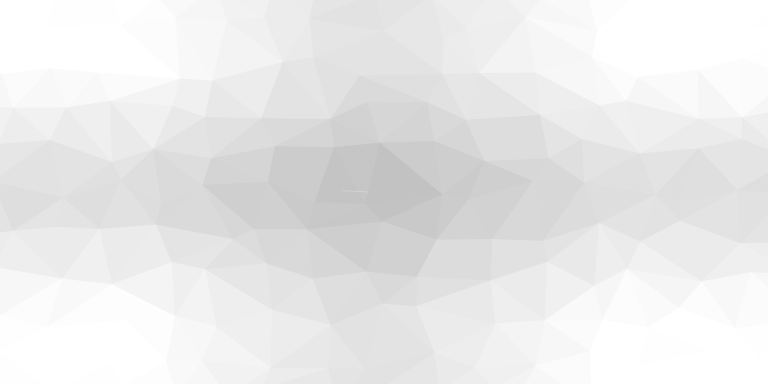
Write a Shadertoy shader that draws this background.

```glsl
#define CELL vec2(0.138, 0.107)
#define JITTER 0.62
#define CENTER vec2(0.978, 0.5)
#define REACH vec2(0.62, 0.325)
#define DEPTH vec2(0.12, 0.14)
#define GRAIN 0.008
#define SEAM_START vec2(0.892, 0.5035)
#define SEAM_END vec2(0.958, 0.5)
#define SEAM_WIDTH 0.0016
#define SEAM_LIGHT 0.07

vec2 hash2(vec2 p) {
    vec3 q = fract(p.xyx * vec3(0.1031, 0.103, 0.0973));
    q += dot(q, q.yzx + 33.33);
    return fract((q.xx + q.yz) * q.zy);
}

float cross2(vec2 a, vec2 b) {
    return a.x * b.y - a.y * b.x;
}

// Mesh corner: a grid point moved at random
vec2 corner(vec2 id) {
    return CENTER + CELL * (id + JITTER * (hash2(id + 47.0) - 0.5));
}

// Two crossing bands of grey, each fading linearly to white
float shade(vec2 p) {
    vec2 band = max(1.0 - abs(p - CENTER) / REACH, 0.0);
    return 1.0 - dot(band, DEPTH);
}

// Positive on the left of the edge from a to b
float edgeDistance(vec2 p, vec2 a, vec2 b) {
    return cross2(b - a, p - a) / length(b - a);
}

// Returns the weighted grey and the coverage of one flat facet
vec2 facet(vec2 p, vec2 a, vec2 b, vec2 c, float pixel) {
    float inside = min(edgeDistance(p, a, b),
                   min(edgeDistance(p, b, c), edgeDistance(p, c, a)));
    float cover = clamp(inside / pixel + 0.5, 0.0, 1.0);
    vec2 middle = (a + b + c) / 3.0;
    float grain = GRAIN * (hash2(floor(middle * 900.0)).x - 0.5);
    return vec2(min(shade(middle) + grain, 1.0), 1.0) * cover;
}

float segmentDistance(vec2 p, vec2 a, vec2 b) {
    vec2 ab = b - a;
    return length(p - a - ab * clamp(dot(p - a, ab) / dot(ab, ab), 0.0, 1.0));
}

void mainImage(out vec4 fragColor, in vec2 fragCoord) {
    float pixel = 1.0 / iResolution.y;
    vec2 p = fragCoord * pixel;
    vec2 home = floor((p - CENTER) / CELL);
    vec2 sum = vec2(0.0);

    // Split each nearby quad along its Delaunay diagonal
    for (int j = -1; j <= 1; j++) {
        for (int i = -1; i <= 1; i++) {
            vec2 id = home + vec2(i, j);
            vec2 a = corner(id);
            vec2 b = corner(id + vec2(1, 0));
            vec2 c = corner(id + vec2(1, 1));
            vec2 d = corner(id + vec2(0, 1));
            float sineSum = cross2(c - b, a - b) * dot(a - d, c - d)
                          + dot(c - b, a - b) * cross2(a - d, c - d);
            if (sineSum > 0.0) {
                sum += facet(p, a, b, c, pixel) + facet(p, a, c, d, pixel);
            } else {
                sum += facet(p, a, b, d, pixel) + facet(p, b, c, d, pixel);
            }
        }
    }
    float grey = sum.x / max(sum.y, 0.001);

    // Thin light seam near the centre
    float seam = segmentDistance(p, SEAM_START, SEAM_END) - 0.5 * SEAM_WIDTH;
    grey += SEAM_LIGHT * clamp(0.5 - seam / pixel, 0.0, 1.0);

    fragColor = vec4(vec3(grey), 1.0);
}
```
